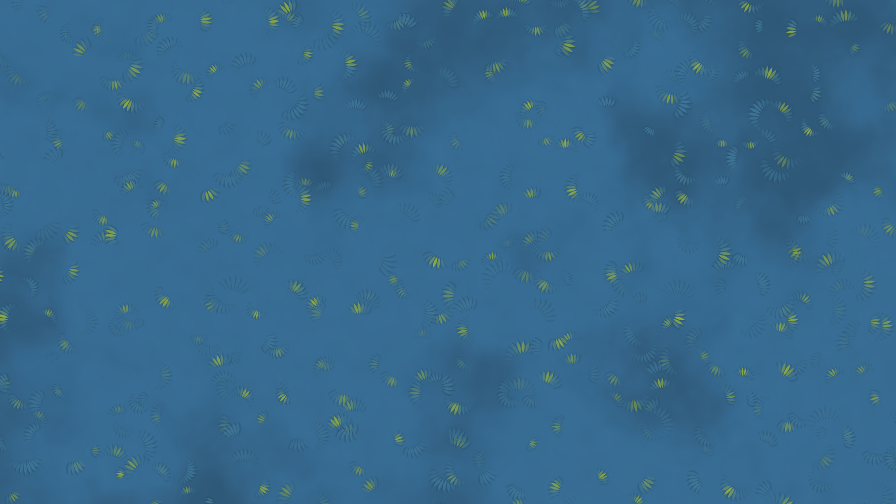
Write a Shadertoy shader that draws this pattern.

```glsl
// Small fans of slender blades, some tipped yellow-green, scattered over cloudy blue.

float hash(vec2 p) {
    return fract(sin(dot(p, vec2(127.1, 311.7))) * 43758.5453);
}

float valueNoise(vec2 p) {
    vec2 cell = floor(p), f = fract(p);
    f = f * f * (3.0 - 2.0 * f);
    return mix(mix(hash(cell), hash(cell + vec2(1, 0)), f.x),
               mix(hash(cell + vec2(0, 1)), hash(cell + vec2(1, 1)), f.x), f.y);
}

float fbm(vec2 p) {
    float sum = 0.0, amplitude = 0.5;
    for (int i = 0; i < 5; i++) {
        sum += amplitude * valueNoise(p);
        p = mat2(1.6, 1.2, -1.2, 1.6) * p + 7.3;
        amplitude *= 0.5;
    }
    return sum;
}

vec2 rotate(vec2 p, float angle) {
    float c = cos(angle), s = sin(angle);
    return vec2(c * p.x + s * p.y, c * p.y - s * p.x);
}

// One fan: leaf-shaped blades set radially along an arc, largest in the middle.
vec3 drawFan(vec3 base, vec2 p, vec2 id, float pixel) {
    float size = mix(0.65, 1.1, hash(id + 3.1));
    vec2 q = rotate(p, 6.2832 * hash(id + 5.7)) / size;
    q.x += 0.36;

    float spacing = mix(0.22, 0.29, hash(id + 8.3));
    float reach = floor(mix(2.0, 5.9, hash(id + 11.9)));
    float blade = clamp(round(atan(q.y, q.x) / spacing), -reach, reach);
    q = rotate(q, blade * spacing);

    float halfLength = 0.15 * exp(-0.04 * blade * blade);
    float along = (q.x - 0.36) / halfLength;
    float profile = 0.034 * (1.0 - along * along);
    float dist = (abs(q.y) - profile) * size;
    float shadeDist = (abs(q.y + 0.025) - profile) * size;

    float fade = exp(-0.05 * blade * blade) * mix(0.5, 1.0, hash(id + 14.3));
    float shade = smoothstep(0.05, -0.02, shadeDist) * fade;
    float cover = smoothstep(0.5 * pixel, -0.5 * pixel, dist) * fade;

    // The glow sits a little off the middle blade.
    float offset = blade - 2.0 * hash(id + 17.1) + 1.0;
    float glow = exp(-0.55 * offset * offset) * smoothstep(0.25, 0.8, hash(id + 21.7));
    vec3 bladeColor = mix(vec3(0.25, 0.47, 0.60), vec3(0.64, 0.73, 0.19), glow);

    vec3 color = mix(base, vec3(0.13, 0.28, 0.39), 0.5 * shade);
    return mix(color, bladeColor, 0.9 * cover);
}

void mainImage(out vec4 fragColor, in vec2 fragCoord) {
    vec2 uv = fragCoord / iResolution.y;

    // Blue ground with soft dark clouds and faint mottling
    float cloud = smoothstep(0.42, 0.8, fbm(uv * 4.5 + 2.0));
    vec3 color = mix(vec3(0.218, 0.425, 0.58), vec3(0.185, 0.35, 0.475), cloud);
    color *= 0.98 + 0.04 * fbm(uv * 30.0);

    // Two overlapping jittered grids of fans
    for (int layer = 0; layer < 2; layer++) {
        float density = 13.0;
        vec2 grid = rotate(uv, 0.5 * float(layer)) * density + 31.4 * float(layer);
        vec2 home = floor(grid);
        for (int y = -1; y <= 1; y++) {
            for (int x = -1; x <= 1; x++) {
                vec2 cell = home + vec2(x, y);
                vec2 id = cell + 57.0 * float(layer);
                if (hash(id + 25.3) > 0.62) continue;
                vec2 center = cell + vec2(hash(id + 0.4), hash(id + 1.9));
                color = drawFan(color, grid - center, id, density / iResolution.y);
            }
        }
    }

    fragColor = vec4(color, 1.0);
}
```
